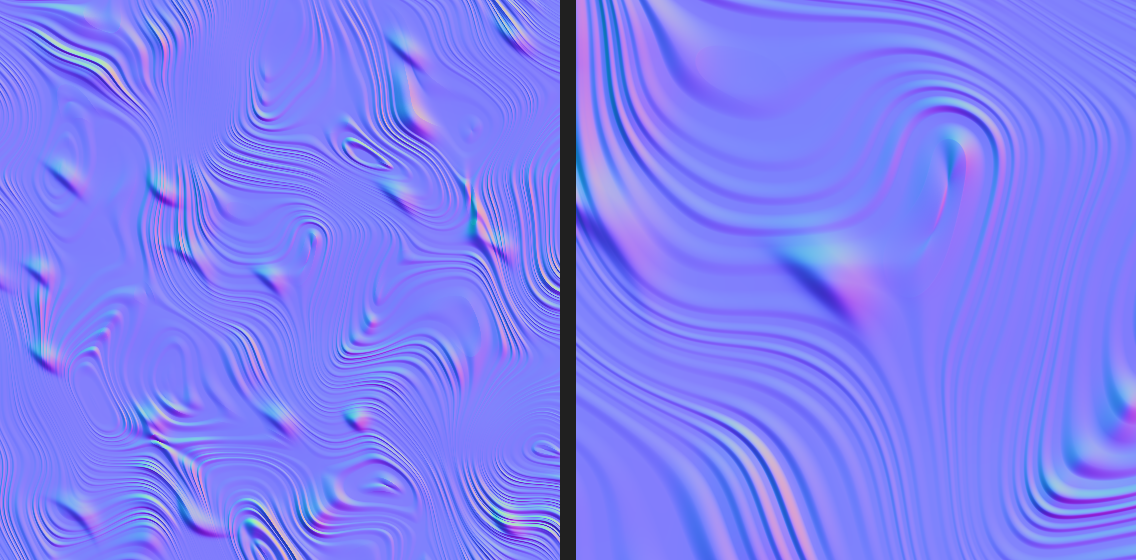
Left, the full canvas; right, a detail of the centre.
Write a WebGL 2 fragment shader that draws this texture map.

```glsl
#version 300 es
precision highp float;
// Tangent-space normal map of combed, flowing ridges with a few raised crescents.
// Fine ridges and broad crests follow the contours of a warped gradient noise;
// the normal comes from finite differences of the resulting height.

uniform vec2 u_resolution;
out vec4 fragColor;

const vec2 FACING = vec2(0.68, 0.73); // slopes facing this way are the strongest

vec2 hash2(vec2 p) {
    vec3 q = fract(p.xyx * vec3(0.1031, 0.1030, 0.0973));
    q += dot(q, q.yzx + 33.33);
    return fract((q.xx + q.yz) * q.zy);
}

float cornerRamp(vec2 cell, vec2 offset) {
    float angle = 6.2832 * hash2(cell).x;
    return dot(vec2(cos(angle), sin(angle)), offset);
}

// Gradient noise, roughly -0.7 to 0.7
float noise(vec2 p) {
    vec2 i = floor(p), f = p - i;
    vec2 u = f * f * f * (f * (f * 6.0 - 15.0) + 10.0);
    vec2 x = vec2(1.0, 0.0), y = vec2(0.0, 1.0);
    float low = mix(cornerRamp(i, f), cornerRamp(i + x, f - x), u.x);
    float high = mix(cornerRamp(i + y, f - y), cornerRamp(i + 1.0, f - 1.0), u.x);
    return mix(low, high, u.y);
}

// Smooth potential whose contours guide the ridges
float flow(vec2 p) {
    vec2 q = p + 0.10 * vec2(noise(p * 4.6 + 3.0), noise(p * 4.6 + 17.0));
    return 0.95 * noise(q * 3.2 + 8.0) + dot(q, vec2(1.55, 0.85));
}

// One rounded ridge per unit of phase, with a flat gap after it
float ridge(float phase, float rise) {
    float t = fract(phase);
    return smoothstep(0.0, rise, t) - smoothstep(rise, rise + 0.45, t);
}

float lineHash(float phase) {
    return hash2(vec2(floor(phase) + 90.0, 7.0)).x;
}

// Ridge height scales with spacing so that slopes stay even
float ridges(vec2 p) {
    float e = 0.002;
    float f = flow(p);
    vec2 slope = vec2(flow(p + vec2(e, 0.0)) - f, flow(p + vec2(0.0, e)) - f) / e;
    float steepness = length(slope);
    float reach = 1.0 / max(steepness, 0.8);
    float facing = dot(slope, FACING) / (steepness + 0.12);
    facing *= facing;
    float patchGain = smoothstep(-0.08, 0.36, noise(p * 5.0 + 40.0));

    float finePhase = 28.0 * f + 0.35 * sin(36.0 * f);
    float spacing = reach / 28.0;
    float fine = ridge(finePhase, 0.30) * mix(0.35, 1.3, lineHash(finePhase));
    fine *= 0.05 * mix(0.35, 1.2, facing) + 0.30 * patchGain * mix(0.10, 1.0, facing);
    fine *= spacing * smoothstep(0.003, 0.010, spacing);

    float broadPhase = 9.0 * f + 0.4 * sin(12.0 * f);
    float broad = ridge(broadPhase, 0.4) * smoothstep(0.1, 0.7, lineHash(broadPhase + 30.0));
    broad *= 0.32 * patchGain * patchGain * facing * reach / 9.0;
    return fine + broad;
}

// Scattered crescents, lying across the facing direction
float crescents(vec2 p) {
    float sum = 0.0;
    vec2 grid = p * 5.0, home = floor(grid);
    for (int j = -1; j <= 1; j++) {
        for (int i = -1; i <= 1; i++) {
            vec2 cell = home + vec2(i, j);
            vec2 place = hash2(cell + 51.0), kind = hash2(cell + 83.0);
            vec2 d = (grid - cell - 0.15 - 0.7 * place) / 5.0;
            float along = dot(d, vec2(FACING.y, -FACING.x));
            float across = dot(d, FACING);
            across -= mix(-6.0, 12.0, kind.y) * along * along;
            float width = mix(0.009, 0.019, smoothstep(-0.014, 0.014, across));
            float span = mix(0.016, 0.042, place.x);
            float body = exp(-across * across / (width * width) - along * along / (span * span));
            sum += step(kind.x, 0.6) * mix(0.011, 0.020, kind.y) * body;
        }
    }
    return sum;
}

float height(vec2 p) {
    return ridges(p) + crescents(p) + 0.004 * noise(p * 6.0 + 70.0);
}

void main() {
    vec2 p = gl_FragCoord.xy / u_resolution.y;

    // Slope of the height, then the normal packed as colour
    float e = 0.0007;
    float h = height(p);
    vec2 slope = vec2(height(p + vec2(e, 0.0)) - h, height(p + vec2(0.0, e)) - h) / e;
    vec3 normal = normalize(vec3(-slope, 1.0));
    fragColor = vec4(0.5 + 0.5 * normal * vec3(1.0, 1.0, 0.98), 1.0);
}
```
